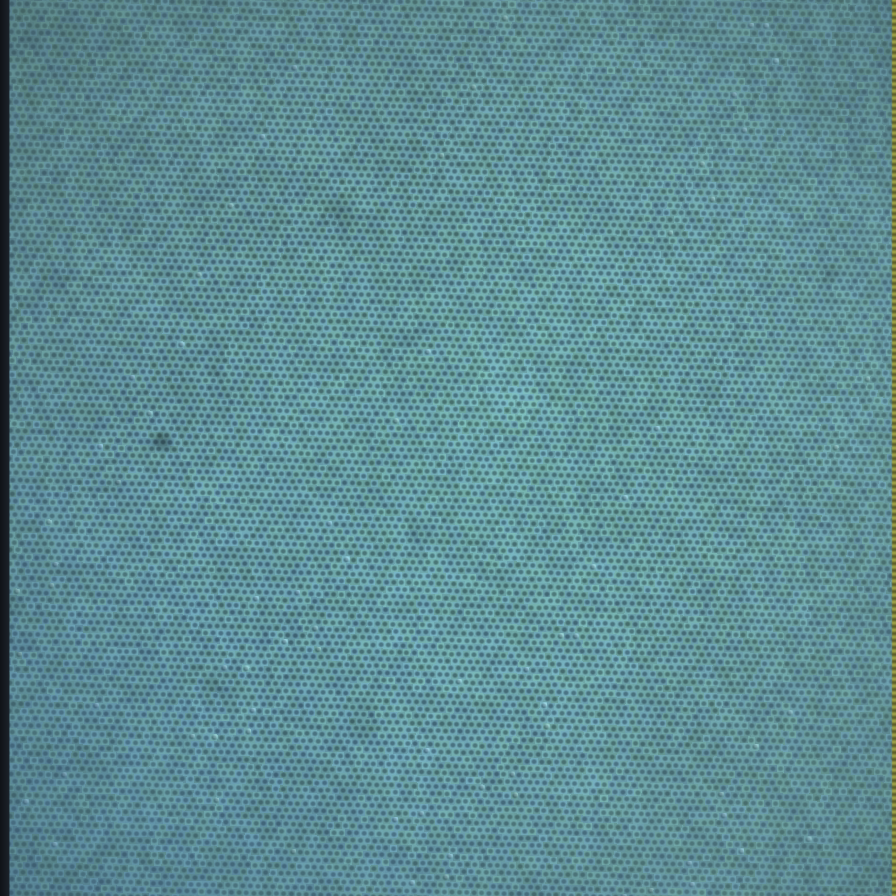
This texture is drawn by a Shadertoy shader. Its source:

```glsl
// Fine teal mesh under a soft lamp: staggered rows of small dark holes between
// pale threads, slightly tilted. Each cell varies in brightness and tint; smudges,
// bright specks, a dark left margin and a striped yellow right margin add wear.

#define COLUMNS 120.0
#define ROWS 128.0
#define TILT 0.03
#define HOLE_INNER 0.14
#define HOLE_OUTER 0.50
#define CELL_VARIATION 0.14
#define CLOUD_STRENGTH 0.10
#define SPECK_SHARE 0.008
#define SMUDGES 14
#define LEFT_MARGIN 0.0105
#define RIGHT_MARGIN 0.0045

const vec3 THREAD = vec3(0.425, 0.625, 0.655);
const vec3 HOLE = vec3(0.270, 0.405, 0.445);
const vec3 MARGIN_DARK = vec3(0.10, 0.12, 0.15);
const vec3 MARGIN_YELLOW = vec3(0.62, 0.63, 0.28);

float hash(vec2 p) {
    return fract(sin(dot(p, vec2(127.1, 311.7))) * 43758.5453);
}

float valueNoise(vec2 p) {
    vec2 i = floor(p);
    vec2 f = fract(p);
    f = f * f * (3.0 - 2.0 * f);
    float low = mix(hash(i), hash(i + vec2(1.0, 0.0)), f.x);
    float high = mix(hash(i + vec2(0.0, 1.0)), hash(i + vec2(1.0, 1.0)), f.x);
    return mix(low, high, f.y);
}

float clouds(vec2 p) {
    float sum = 0.0;
    float weight = 0.5;
    for (int i = 0; i < 4; i++) {
        sum += weight * valueNoise(p);
        p = p * 2.1 + 17.3;
        weight *= 0.5;
    }
    return sum / 0.9375;
}

// Staggered holes, with small differences from cell to cell
vec3 mesh(vec2 uv) {
    vec2 p = vec2(uv.x - TILT * uv.y, uv.y + TILT * uv.x) * vec2(COLUMNS, ROWS);
    p.x += 0.5 * mod(floor(p.y), 2.0);
    vec2 cell = floor(p);
    vec2 jitter = vec2(hash(cell + 3.1), hash(cell + 8.7)) - 0.5;
    vec2 local = fract(p) - 0.5 + 0.10 * jitter;

    float hole = 1.0 - smoothstep(HOLE_INNER, HOLE_OUTER, length(local));
    float depth = 1.0 - 0.4 * smoothstep(0.25, 0.7, length(uv - 0.5));
    vec3 color = mix(THREAD, HOLE, hole * depth);

    color *= 1.0 + CELL_VARIATION * (hash(cell) - 0.5);
    float tint = hash(cell + 41.0) - 0.5;
    color += vec3(0.01, 0.02, -0.05) * tint;

    float speck = step(1.0 - SPECK_SHARE, hash(cell + 77.0));
    float glint = 1.0 - smoothstep(0.1, 0.5, length(local - 0.2));
    return color + 0.16 * speck * glint;
}

// Shading from one large smudge and a scatter of faint ones
float smudgeShade(vec2 uv) {
    float shade = 1.0 - 0.24 * (1.0 - smoothstep(0.004, 0.016, length(uv - vec2(0.182, 0.507))));
    for (int i = 0; i < SMUDGES; i++) {
        float k = float(i);
        vec2 center = vec2(hash(vec2(k, 2.3)), hash(vec2(k, 9.1)));
        float radius = mix(0.010, 0.028, hash(vec2(k, 5.7)));
        shade *= 1.0 - 0.08 * (1.0 - smoothstep(0.2 * radius, radius, length(uv - center)));
    }
    return shade;
}

void mainImage(out vec4 fragColor, in vec2 fragCoord) {
    vec2 uv = fragCoord / iResolution.xy;
    float pixel = 1.0 / iResolution.x;
    vec3 color = mesh(uv);

    // Lamp falloff, cloudy unevenness and smudges
    vec2 fromLamp = uv - vec2(0.56, 0.48);
    color *= 1.07 - 0.48 * dot(fromLamp, fromLamp);
    color *= 1.0 + CLOUD_STRENGTH * (clouds(uv * 9.0) - 0.5);
    color *= smudgeShade(uv);

    // Greener towards the lamp, bluer towards the lower left
    color += vec3(0.0, 0.02, 0.0) * exp(-8.0 * dot(fromLamp, fromLamp));
    color += vec3(-0.012, -0.004, 0.022) * (1.0 - smoothstep(0.1, 0.9, length(uv)));

    // Margins
    float left = 1.0 - smoothstep(LEFT_MARGIN - pixel, LEFT_MARGIN + pixel, uv.x);
    float right = smoothstep(-pixel, pixel, uv.x - 1.0 + RIGHT_MARGIN);
    float stripes = 0.8 + 0.2 * cos(6.28318 * uv.y * ROWS);
    color = mix(color, MARGIN_DARK * (0.6 + 0.5 * uv.x / LEFT_MARGIN), left);
    color = mix(color, MARGIN_YELLOW * stripes, right);

    fragColor = vec4(clamp(color, 0.0, 1.0), 1.0);
}
```
